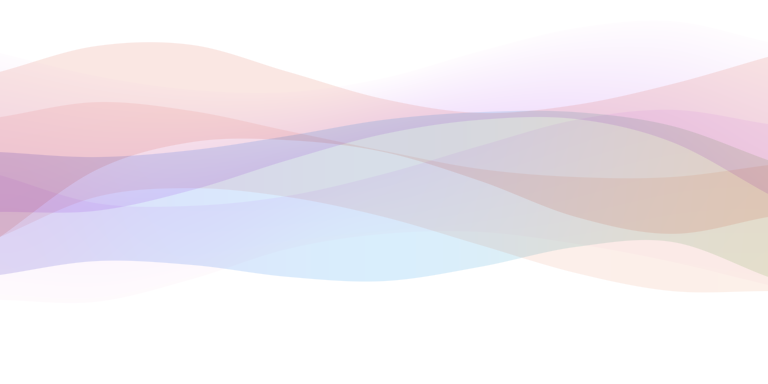
Give the GLSL for this background, as a WebGL 2 fragment shader.

```glsl
#version 300 es
precision highp float;
// Overlapping translucent pastel ribbons flowing across a white background.

uniform vec2 u_resolution;
out vec4 fragColor;

const int LAST = 8;

// Smooth cubic curve through evenly spaced heights; x runs from 0 to 1.
float curve(float x, float h[9]) {
    float s = clamp(x, 0.0, 0.9999) * float(LAST);
    int i = int(s);
    float t = fract(s);
    float b = h[i];
    float c = h[i + 1];
    float a = i > 0 ? h[max(i - 1, 0)] : 2.0 * b - c;
    float d = i < LAST - 1 ? h[min(i + 2, LAST)] : 2.0 * c - b;
    return b + 0.5 * t * (c - a + t * (2.0 * a - 5.0 * b + 4.0 * c - d
             + t * (3.0 * (b - c) + d - a)));
}

// Filters the light below by a tint, between two heights with soft edges.
vec3 ribbon(vec3 below, float y, float top, float bottom, vec3 tint, float soft) {
    float inside = clamp((top - y) / soft + 0.5, 0.0, 1.0)
                 * clamp((y - bottom) / soft + 0.5, 0.0, 1.0);
    return below * mix(vec3(1.0), tint, inside);
}

// Relative depth inside a ribbon: 0 at its top, 1 at its bottom.
float depth(float y, float top, float bottom) {
    return clamp((top - y) / max(top - bottom, 0.001), 0.0, 1.0);
}

// Lavender through sky blue to pale olive, from left to right.
vec3 skyTint(float x) {
    vec3 tint = mix(vec3(0.875, 0.862, 0.963), vec3(0.856, 0.900, 0.987), smoothstep(0.0, 0.25, x));
    tint = mix(tint, vec3(0.852, 0.932, 0.988), smoothstep(0.2, 0.5, x));
    return mix(tint, vec3(0.910, 0.950, 0.880), smoothstep(0.5, 1.05, x));
}

void main() {
    vec2 uv = gl_FragCoord.xy / u_resolution;
    float x = uv.x;
    float y = uv.y;
    float soft = 1.2 / u_resolution.y;
    vec3 color = vec3(1.0);

    // Lilac veil, deepening downward
    float top = curve(x, float[9](0.862, 0.802, 0.766, 0.760, 0.797, 0.867, 0.927, 0.945, 0.891));
    float bottom = curve(x, float[9](0.448, 0.451, 0.505, 0.583, 0.651, 0.688, 0.690, 0.630, 0.495));
    vec3 lilac = mix(vec3(0.998, 0.988, 0.997), vec3(0.948, 0.880, 0.985), depth(y, top, bottom));
    color = ribbon(color, y, top, bottom, lilac, soft);

    // Rose ribbon
    top = curve(x, float[9](0.813, 0.880, 0.883, 0.813, 0.742, 0.706, 0.727, 0.781, 0.852));
    bottom = curve(x, float[9](0.383, 0.557, 0.630, 0.635, 0.604, 0.529, 0.435, 0.391, 0.435));
    color = ribbon(color, y, top, bottom, vec3(0.980, 0.905, 0.892), soft);

    // Coral ribbon, turning to peach on the right
    top = curve(x, float[9](0.695, 0.734, 0.711, 0.659, 0.607, 0.560, 0.539, 0.539, 0.570));
    bottom = curve(x, float[9](0.383, 0.487, 0.510, 0.487, 0.435, 0.362, 0.289, 0.242, 0.242));
    vec3 coral = mix(vec3(0.988, 0.928, 0.930), vec3(0.988, 0.940, 0.912), x);
    color = ribbon(color, y, top, bottom, coral, soft);

    // Sky ribbon
    top = curve(x, float[9](0.604, 0.591, 0.609, 0.646, 0.688, 0.708, 0.708, 0.672, 0.583));
    bottom = curve(x, float[9](0.284, 0.320, 0.310, 0.279, 0.268, 0.305, 0.357, 0.370, 0.279));
    color = ribbon(color, y, top, bottom, skyTint(x), soft);

    // Violet veil, fading downward
    top = curve(x, float[9](0.544, 0.471, 0.464, 0.490, 0.547, 0.620, 0.688, 0.714, 0.677));
    bottom = curve(x, float[9](0.219, 0.214, 0.273, 0.352, 0.391, 0.396, 0.365, 0.318, 0.258));
    vec3 violet = mix(vec3(0.982, 0.945, 0.995), vec3(0.997, 0.980, 0.990), depth(y, top, bottom));
    color = ribbon(color, y, top, bottom, violet, soft);

    fragColor = vec4(color, 1.0);
}
```
